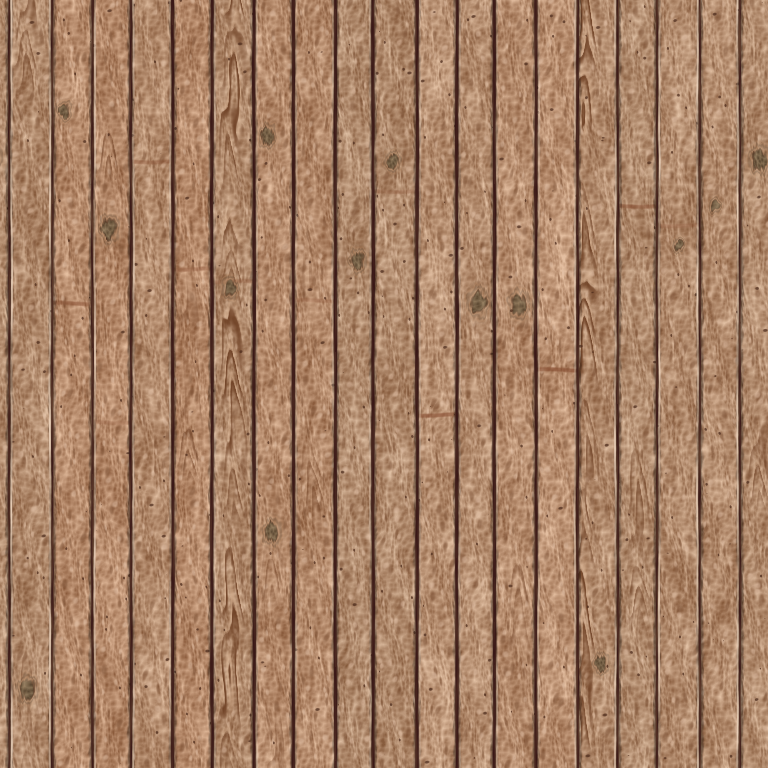
This texture is drawn by a three.js fragment shader. Its source:

```glsl
// Nineteen narrow weathered wood planks with dark grooves, arched grain, knots and saw marks.
varying vec2 vUv;

float hash(vec2 p) {
  return fract(sin(dot(p, vec2(127.1, 311.7))) * 43758.5);
}

// Cellular noise: distance to the nearest scattered point
float cells(vec2 p) {
  vec2 cell = floor(p);
  float nearest = 2.0;
  for (int j = -1; j <= 1; j++) {
    for (int i = -1; i <= 1; i++) {
      vec2 c = cell + vec2(float(i), float(j));
      vec2 point = c + vec2(hash(c), hash(c + 41.3));
      nearest = min(nearest, length(point - p));
    }
  }
  return nearest;
}

// Layered sines that drift slowly along a plank
float drift(float y, float seed) {
  return 0.5 * sin(y * 13.0 + seed * 4.1) + 0.3 * sin(y * 31.0 + seed * 7.7)
       + 0.2 * sin(y * 67.0 + seed * 2.3);
}

void main() {
  float y = vUv.y;
  float u = vUv.x * 19.0 - 0.27;

  // Nearest groove, slightly off the even spacing, and the plank beside it
  float edge = floor(u + 0.5);
  float edgeId = mod(edge, 19.0);
  float edgeRnd = hash(vec2(edgeId, 3.0));
  float d = u - edge - 0.1 * (edgeRnd - 0.5) - 0.01 * drift(y, edgeId);
  float plank = d < 0.0 ? edge - 1.0 : edge;
  float x = u - plank;
  float id = mod(plank, 19.0);
  float rnd = hash(vec2(id, 9.0));

  // Wood tone: blotches, leaning fibres and two sizes of speckle
  float sway = 0.12 * drift(y, id) + 0.05 * sin(x * 9.0 + y * 50.0);
  vec2 q = vec2(x + id * 7.3 + sway, y);
  float blotch = cells(q * vec2(1.1, 8.0));
  float streak = cells(q * vec2(6.0, 17.0));
  float fibre = cells(q * vec2(13.0, 62.0) + 5.0);
  float speckle = cells(q * vec2(9.0, 150.0) + 9.0);
  float tone = 0.56 + 0.1 * (rnd - 0.5) + 0.3 * (blotch - 0.48) + 0.38 * (streak - 0.47)
             + 0.4 * (fibre - 0.47) + 0.45 * (speckle - 0.47) + 0.05 * drift(y, rnd * 9.0);
  vec3 color = mix(vec3(0.54, 0.36, 0.24), vec3(0.89, 0.75, 0.64), clamp(tone, 0.0, 1.0));
  color *= mix(vec3(1.01, 0.99, 0.97), vec3(0.98, 1.0, 1.0), hash(vec2(id, 5.0)));

  // Sparse dark and pale slivers
  float sliver = cells(q * vec2(3.5, 22.0) + 17.0);
  float scuff = cells(q * vec2(2.7, 30.0) + 29.0);
  color = mix(color, vec3(0.48, 0.31, 0.2), 0.5 * smoothstep(0.2, 0.06, sliver));
  color = mix(color, vec3(0.88, 0.75, 0.65), 0.5 * smoothstep(0.17, 0.05, scuff));

  // Arched grain: bold on two planks, in patches on some others, each line sharp on one side
  bool bold = id == 5.0 || id == 14.0;
  float axis = id == 14.0 ? 0.2 : 0.4 + 0.25 * rnd;
  float across = x - axis - 0.12 * drift(y * 0.8, id + 2.0);
  float patches = step(0.5, hash(vec2(id, 12.0))) * smoothstep(0.2, 0.7, drift(y * 0.45, id + 5.0));
  float phase = 15.0 * (y + 0.3 * sqrt(across * across + 0.001)) + 1.1 * drift(y * 0.6, id)
              + 0.25 * sin(x * 13.0 + y * 47.0) + 0.2 * (streak - 0.5);
  float arch = fract(phase);
  float archMask = (bold ? 0.9 : 0.55 * patches) * smoothstep(0.36, 0.14, abs(across));
  archMask *= clamp(0.45 + 0.6 * drift(y * 1.3, id + 7.0) + 0.6 * streak, 0.1, 1.0);
  float line = smoothstep(0.5, 0.88, arch) * smoothstep(1.0, 0.92, arch);
  color = mix(color, vec3(0.43, 0.25, 0.14), archMask * line);
  float glow = smoothstep(0.0, 0.06, arch) * smoothstep(0.35, 0.1, arch);
  color = mix(color, vec3(0.86, 0.71, 0.58), 0.55 * archMask * glow);

  // Reddish saw marks across some planks
  float sawY = 0.45 + 0.35 * hash(vec2(id, 21.0)) + 0.001 * sin(x * 4.0 + id);
  float saw = step(0.6, hash(vec2(id, 23.0))) * smoothstep(0.004, 0.001, abs(y - sawY));
  color = mix(color, vec3(0.52, 0.29, 0.18), saw * (0.25 + 0.5 * rnd) * (0.6 + 0.6 * streak));

  // Knots: grey-green heart, broken dark rim and pale rings
  float row = floor(y * 2.0);
  vec2 seed = vec2(id, row + 31.0);
  vec2 center = vec2(0.32 + 0.36 * hash(seed + 1.0), (row + 0.2 + 0.6 * hash(seed + 2.0)) * 0.5);
  vec2 k = (vec2(x, y) - center) * vec2(1.0, 14.0);
  k += 0.02 * sin(k.yx * 24.0 + id);
  float r = length(k) / (0.09 + 0.1 * hash(seed + 3.0)) + 0.5 * (fibre - 0.5);
  float knot = step(hash(seed), 0.34);
  float rings = knot * smoothstep(2.4, 1.0, r);
  color = mix(color, vec3(0.77, 0.6, 0.45), 0.4 * rings);
  color *= 1.0 - 0.2 * rings * (0.5 + 0.5 * sin(r * 10.0));
  vec3 heart = mix(vec3(0.3, 0.24, 0.16), vec3(0.58, 0.5, 0.38), speckle);
  color = mix(color, heart, 0.8 * knot * smoothstep(1.15, 0.7, r));
  color = mix(color, vec3(0.3, 0.18, 0.11), 0.7 * knot * streak * smoothstep(0.3, 0.05, abs(r - 0.95)));

  // Pinholes, only where the blotches allow
  float pore = cells(q * vec2(1.3, 22.0));
  color = mix(color, vec3(0.3, 0.17, 0.11), 0.75 * smoothstep(0.06, 0.02, pore + 0.25 * max(0.45 - blotch, 0.0)));

  // Grooves: thin dark core, ragged shade and a worn pale lip on one side
  float side = hash(vec2(edgeId, 8.0)) < 0.5 ? -1.0 : 1.0;
  float outer = smoothstep(3.0, 8.0, abs(edgeId - 8.5));
  float width = 0.036 - 0.012 * outer + 0.007 * drift(y * 2.0, edgeId + 4.0);
  float wear = clamp(0.6 + 0.5 * drift(y * 1.5, edgeId + 8.0), 0.15, 1.0) * (0.45 + 0.55 * outer);
  float lip = smoothstep(0.035, 0.01, abs(d * side - width - 0.035));
  color *= 1.0 - 0.35 * smoothstep(0.11, 0.03, abs(d) + 0.06 * (fibre - 0.5));
  color = mix(color, vec3(0.94, 0.84, 0.75), 0.9 * lip * wear);
  vec3 gap = mix(vec3(0.21, 0.08, 0.08), vec3(0.4, 0.26, 0.18), streak * (0.5 + 0.5 * outer));
  color = mix(color, gap, 0.97 * smoothstep(width + 0.018, width - 0.014, abs(d)));

  gl_FragColor = vec4(color, 1.0);
}
```
